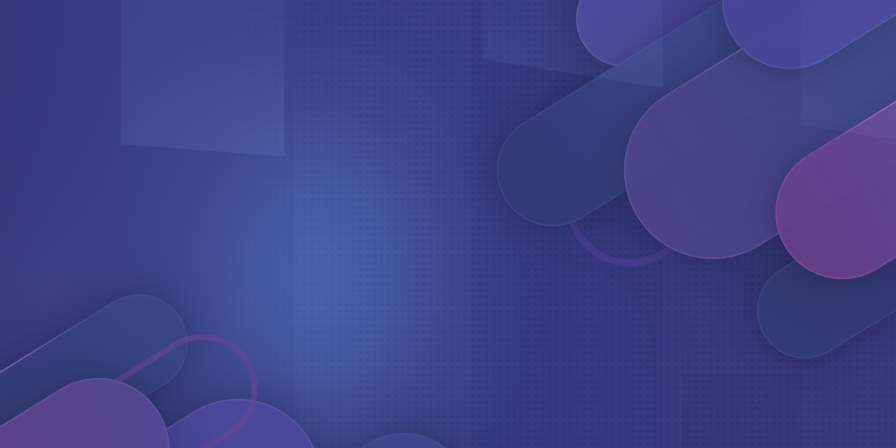
Give the GLSL for this background, as a Shadertoy shader.

```glsl
// Diagonal translucent capsules over an indigo field with a blue glow and dots.

const vec2 AXIS = vec2(0.851, 0.525);   // direction shared by all capsules
const vec3 INDIGO = vec3(0.205, 0.215, 0.480);
const vec3 GLOW = vec3(0.300, 0.390, 0.690);
const vec3 SLATE = vec3(0.200, 0.235, 0.465);
const vec3 STEEL = vec3(0.245, 0.285, 0.555);
const vec3 PLUM = vec3(0.310, 0.265, 0.540);
const vec3 VIOLET = vec3(0.285, 0.275, 0.600);
const vec3 MAGENTA = vec3(0.405, 0.250, 0.545);
const vec3 LILAC = vec3(0.490, 0.400, 0.720);
const vec3 TEAL = vec3(0.270, 0.360, 0.590);

float pixelSize() { return 1.0 / iResolution.y; }

float fillMask(float d) {
    return smoothstep(0.75, -0.75, d / pixelSize());
}

// Distance to a long capsule that starts at tip and runs along heading
float capsule(vec2 p, vec2 tip, vec2 heading, float radius) {
    vec2 q = p - tip;
    return length(q - heading * clamp(dot(q, heading), 0.0, 2.0)) - radius;
}

// Soft shadow, graded body and thin rim that brightens along the upper side
vec3 paintCapsule(vec3 col, vec2 p, vec2 tip, vec2 heading, float radius,
                  vec3 nearCol, vec3 farCol, vec3 rimCol, float shine) {
    float d = capsule(p, tip, heading, radius);
    float along = dot(p - tip, heading);
    float across = dot(p - tip, vec2(-AXIS.y, AXIS.x));
    col *= 1.0 - 0.13 * exp(-max(d, 0.0) * 24.0);
    vec3 body = mix(nearCol, farCol, smoothstep(-radius, 0.5, along));
    col = mix(col, body, fillMask(d) * 0.93);
    float rim = fillMask(abs(d + 0.0015) - 0.0016);
    float lit = smoothstep(0.03, 0.25, along) * step(0.0, across);
    return mix(col, rimCol, rim * (0.38 + shine * lit));
}

vec3 paintRing(vec3 col, vec2 p, vec2 tip, vec2 heading, float radius,
               float halfWidth, vec3 ringCol) {
    float d = abs(capsule(p, tip, heading, radius)) - halfWidth;
    return mix(col, ringCol, fillMask(d) * 0.8);
}

// Quad with upright sides and a slanted lower edge; fades towards its top
float panel(vec2 p, float left, float right, float bottom, float top, float slant) {
    float floorY = bottom - slant * (p.x - left);
    float sides = fillMask(left - p.x) * fillMask(p.x - right);
    float ends = fillMask(floorY - p.y) * fillMask(p.y - top);
    return sides * ends * mix(1.0, 0.6, smoothstep(floorY, top, p.y));
}

vec3 background(vec2 p) {
    vec3 col = INDIGO + 0.035 * vec3(0.5, 0.8, 1.0) * smoothstep(0.9, 0.3, abs(p.x - 0.75));
    vec2 q = (p - vec2(0.715, 0.39)) / vec2(0.40, 0.50);
    col = mix(col, GLOW, 0.82 * exp(-1.9 * dot(q, q)));
    col += 0.022 * exp(-5.0 * length(p - vec2(0.1, 0.35)));
    // Broad upright bands
    col += 0.010 * smoothstep(0.655, 0.66, p.x) * smoothstep(0.95, 0.66, p.x)
                 * smoothstep(0.85, 0.65, p.y);
    col -= 0.012 * smoothstep(1.045, 1.06, p.x) * smoothstep(1.48, 1.2, p.x);
    col += 0.012 * smoothstep(1.475, 1.482, p.x);
    return col;
}

// Small dark dots on a square grid
float dotGrid(vec2 p) {
    const float CELL = 1.0 / 64.0;
    vec2 q = (fract(p / CELL) - 0.5) * CELL;
    float spot = smoothstep(0.0050, 0.0020, length(q));
    return spot * smoothstep(0.35, 0.85, p.x);
}

vec3 upperGroup(vec3 col, vec2 p) {
    col = paintCapsule(col, p, vec2(1.393, 0.958), AXIS, 0.107, VIOLET, VIOLET, LILAC, 0.0);
    col = paintRing(col, p, vec2(1.406, 0.549), AXIS, 0.136, 0.0075, vec3(0.285, 0.245, 0.565));
    col = paintCapsule(col, p, vec2(1.234, 0.620), AXIS, 0.125, SLATE, STEEL, TEAL, 0.0);
    col = paintCapsule(col, p, vec2(1.797, 0.307), AXIS, 0.107, SLATE, INDIGO, TEAL, 0.0);
    col = paintCapsule(col, p, vec2(1.591, 0.620), AXIS, 0.198, PLUM, STEEL, LILAC, 0.5);
    col = paintCapsule(col, p, vec2(1.763, 0.997), AXIS, 0.151, VIOLET, VIOLET, TEAL * 1.25, 0.0);
    return paintCapsule(col, p, vec2(1.880, 0.526), AXIS, 0.149, MAGENTA, PLUM * 1.15,
                        vec3(0.62, 0.36, 0.70), 0.5);
}

vec3 lowerGroup(vec3 col, vec2 p) {
    col = paintCapsule(col, p, vec2(0.310, 0.234), -AXIS, 0.109, STEEL * 0.95, SLATE, mix(TEAL, LILAC, smoothstep(0.3, 0.0, p.x)), 0.5);
    col = paintCapsule(col, p, vec2(0.901, -0.112), -AXIS, 0.146, STEEL, SLATE, TEAL, 0.0);
    col = paintCapsule(col, p, vec2(0.531, -0.078), -AXIS, 0.1875, VIOLET * 1.04, VIOLET, LILAC, 0.2);
    col = paintRing(col, p, vec2(0.453, 0.133), -AXIS, 0.115, 0.0063, vec3(0.385, 0.270, 0.590));
    return paintCapsule(col, p, vec2(0.219, -0.003), -AXIS, 0.159, PLUM * 1.06, MAGENTA, LILAC, 0.2);
}

void mainImage(out vec4 fragColor, in vec2 fragCoord) {
    vec2 p = fragCoord / iResolution.y;
    vec3 col = background(p);
    col -= 0.020 * dotGrid(p);
    col = upperGroup(col, p);
    col = lowerGroup(col, p);
    // Faint glass panels over everything
    float light = panel(p, 0.271, 0.635, 0.678, 1.0, 0.075)
                + 0.8 * panel(p, 1.078, 1.480, 0.868, 1.0, 0.16)
                + 0.6 * panel(p, 1.787, 2.0, 0.720, 1.0, 0.15);
    float shade = panel(p, 1.523, 1.787, 0.0, 0.165, 0.0);
    col += vec3(0.035, 0.045, 0.045) * light - 0.016 * shade;
    fragColor = vec4(clamp(col, 0.0, 1.0), 1.0);
}
```
